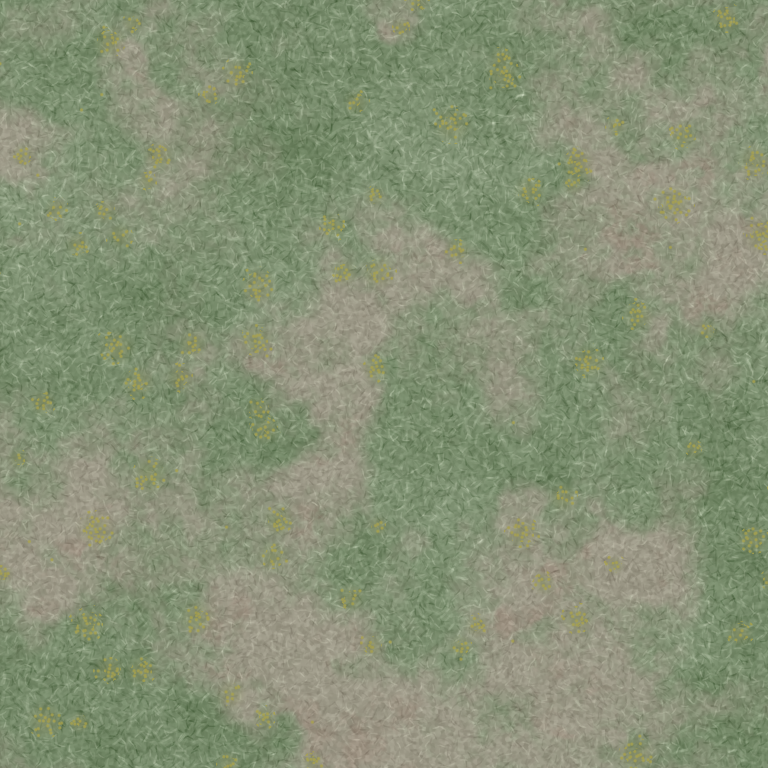
Reproduce this texture procedurally as a Shadertoy shader.

```glsl
vec3 hash3(vec2 p) {
    vec3 q = fract(p.xyx * vec3(0.1031, 0.1030, 0.0973));
    q += dot(q, q.yxz + 33.33);
    return fract((q.xxy + q.yzz) * q.zyx);
}

mat2 turn(float a) {
    return mat2(cos(a), sin(a), -sin(a), cos(a));
}

// Soft cellular noise: random cell values blended by distance
float cellBlend(vec2 p) {
    float sum = 0.0, total = 0.0;
    for (int y = -1; y <= 1; y++)
    for (int x = -1; x <= 1; x++) {
        vec2 cell = floor(p) + vec2(x, y);
        vec3 h = hash3(cell);
        vec2 d = p - cell - h.xy;
        float w = exp(-5.0 * dot(d, d));
        sum += w * h.z;
        total += w;
    }
    return sum / total;
}

float patches(vec2 p) {
    float sum = 0.0, amp = 0.434;
    for (int i = 0; i < 5; i++) {
        sum += amp * cellBlend(p);
        p = turn(0.7) * p * 2.1 + 17.3;
        amp *= 0.6;
    }
    return sum;
}

// Short bent strokes, one per cell; light and dark ones cancel on average
float blades(vec2 p) {
    float shade = 0.0;
    for (int y = -1; y <= 1; y++)
    for (int x = -1; x <= 1; x++) {
        vec2 cell = floor(p) + vec2(x, y);
        vec3 h = hash3(cell);
        vec2 q = turn(h.z * 6.2832) * (p - cell - h.xy);
        q.y += 0.15 * q.x * q.x;
        float stroke = smoothstep(0.21, 0.05, abs(q.y)) * smoothstep(0.85, 0.4, abs(q.x));
        shade += stroke * (fract(h.z * 57.0) - 0.47);
    }
    return shade;
}

// Density of the flower clumps
float clumps(vec2 p) {
    float density = 0.0;
    for (int y = -1; y <= 1; y++)
    for (int x = -1; x <= 1; x++) {
        vec2 cell = floor(p) + vec2(x, y);
        vec3 h = hash3(cell + 71.0);
        float size = mix(0.2, 0.4, fract(h.z * 31.0));
        float d = length(p - cell - h.xy);
        density = max(density, step(h.z, 0.38) * smoothstep(size, 0.0, d));
    }
    return density;
}

// Small round blossoms, kept only where the clumps are dense
float blossoms(vec2 p, float density) {
    float cover = 0.0;
    for (int y = -1; y <= 1; y++)
    for (int x = -1; x <= 1; x++) {
        vec2 cell = floor(p) + vec2(x, y);
        vec3 h = hash3(cell + 211.0);
        float d = length(p - cell - h.xy);
        cover = max(cover, step(h.z, density * 0.75) * smoothstep(0.6, 0.15, d));
    }
    return cover;
}

void mainImage(out vec4 fragColor, in vec2 fragCoord) {
    vec2 uv = fragCoord / iResolution.y;

    // Blade layers at three sizes, plus fine grain
    float coarse = blades(uv * 66.0);
    float medium = blades(turn(0.6) * uv * 92.0 + 31.0);
    float fine = blades(turn(1.3) * uv * 135.0 + 67.0);
    float grain = cellBlend(uv * 240.0) - 0.5;

    // Bare ground with ragged, tufted borders
    float field = patches(uv * 4.6 + 5.0);
    float bare = smoothstep(0.42, 0.69, field - 0.03 * (coarse + medium));
    float lush = cellBlend(uv * 7.0 + 43.0) + 0.7 * cellBlend(uv * 21.0) - 0.85;

    // Grass
    vec3 grass = vec3(0.474, 0.552, 0.426) + lush * vec3(0.06, 0.05, 0.06);
    grass += (0.9 * coarse + 1.1 * medium + 1.3 * fine) * vec3(0.125, 0.112, 0.122);
    grass += grain * 0.09;

    // Dry soil with faint reddish spots
    vec3 soil = vec3(0.612, 0.598, 0.53);
    float red = smoothstep(0.54, 0.75, patches(uv * 12.0 + 90.0)) * smoothstep(0.6, 1.0, bare);
    soil = mix(soil, vec3(0.6, 0.545, 0.485), 0.7 * red);
    soil += (0.4 * coarse + medium + 1.4 * fine) * vec3(0.07, 0.074, 0.07);
    soil += grain * 0.1;
    vec3 color = mix(grass, soil, bare);

    // Yellow flowers over olive leaves
    float density = clumps(uv * 13.0 + 3.0);
    color = mix(color, vec3(0.52, 0.55, 0.38), 0.55 * density);
    color = mix(color, vec3(0.67, 0.64, 0.29), 0.75 * blossoms(uv * 190.0, density));

    fragColor = vec4(color, 1.0);
}
```
